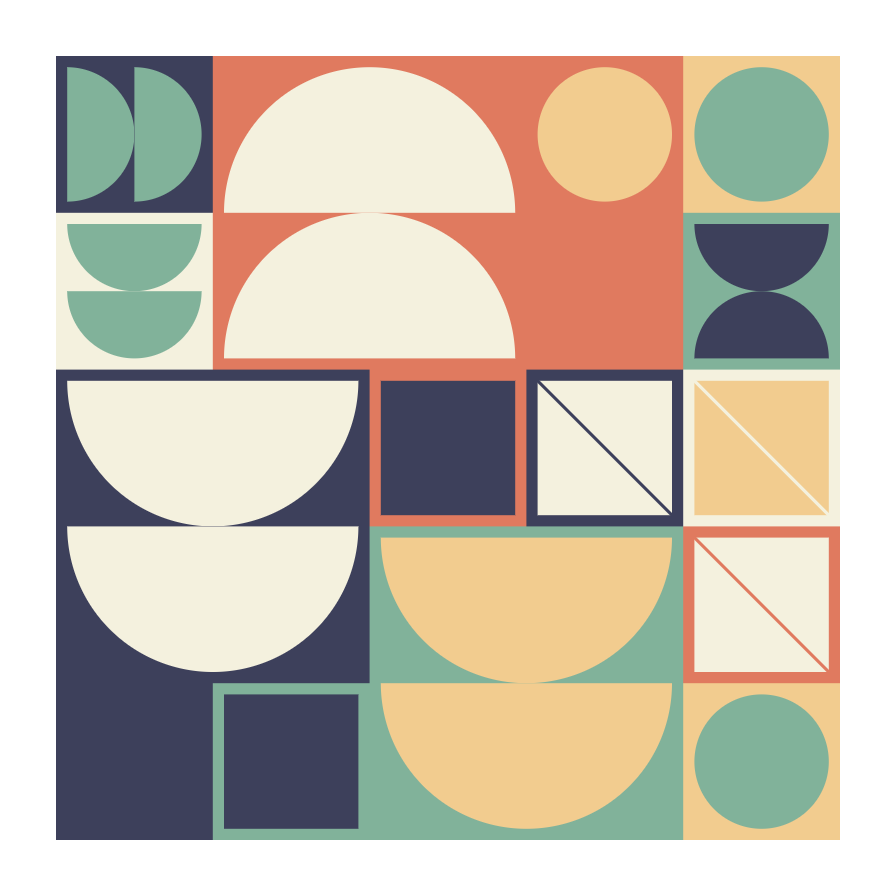
Reproduce this background procedurally as a three.js fragment shader.

```glsl
// Geometric mosaic: a five by five grid of flat coloured tiles on white paper.
// Each tile blends a ground and an ink colour through a mask built from
// distance functions; tile coverages sum to one, so no seams show.

varying vec2 vUv;

const vec3 PAPER = vec3(1.0);
const vec3 CREAM = vec3(0.957, 0.945, 0.871);
const vec3 CORAL = vec3(0.878, 0.478, 0.373);
const vec3 NAVY  = vec3(0.239, 0.251, 0.357);
const vec3 GREEN = vec3(0.506, 0.698, 0.604);
const vec3 SAND  = vec3(0.949, 0.800, 0.561);

const float MARGIN = 0.0625;        // paper border, in canvas units
const float CELL = 0.175;           // grid cell, in canvas units
const float INSET = 1.0 / 14.0;     // gap from tile edge to shape, in cells
const float LINE_HALF_WIDTH = 0.01; // diagonal stroke, in cells

const vec2 UP = vec2(0.0, 1.0);
const vec2 DOWN = vec2(0.0, -1.0);
const vec2 RIGHT = vec2(1.0, 0.0);

// Smooth coverage of a signed distance; aa is one pixel in cell units
float cover(float dist, float aa) {
  return clamp(0.5 - dist / aa, 0.0, 1.0);
}

float shapeRadius(float size) {
  return 0.5 * size - INSET;
}

// Masks: q is measured from the tile centre
float disc(vec2 q, float aa) {
  return cover(length(q) - shapeRadius(1.0), aa);
}

float square(vec2 q, float aa) {
  return cover(max(abs(q.x), abs(q.y)) - shapeRadius(1.0), aa);
}

float slashedSquare(vec2 q, float aa) {
  float diagonal = abs(q.x + q.y) * 0.70711 - LINE_HALF_WIDTH;
  return square(q, aa) * (1.0 - cover(diagonal, aa));
}

float halfDisc(vec2 q, float radius, vec2 facing, float aa) {
  return cover(max(length(q) - radius, -dot(q, facing)), aa);
}

// Two half discs stacked along the direction they face
float halfPair(vec2 q, float size, vec2 facing, float aa) {
  float radius = shapeRadius(size);
  float mask = 0.0;
  for (int i = 0; i < 2; i++) {
    vec2 centre = -facing * radius * float(i);
    mask = max(mask, halfDisc(q - centre, radius, facing, aa));
  }
  return mask;
}

// Two half discs meeting at their round sides
float hourglass(vec2 q, float aa) {
  float radius = shapeRadius(1.0);
  return halfDisc(vec2(q.x, abs(q.y) - radius), radius, DOWN, aa);
}

// Contribution of one square tile on top of the paper colour
vec3 tile(vec2 q, float size, vec3 ground, vec3 ink, float mask, float aa) {
  vec2 low = clamp((q + 0.5 * size) / aa + 0.5, 0.0, 1.0);
  vec2 high = clamp((q - 0.5 * size) / aa + 0.5, 0.0, 1.0);
  vec2 inside = low - high;
  return inside.x * inside.y * (mix(ground, ink, mask) - PAPER);
}

void main() {
  vec2 p = (vUv - MARGIN) / CELL;
  float aa = max(fwidth(p.x), 0.00001);
  vec3 color = PAPER;
  vec2 q;

  // Large tiles, two cells wide
  q = p - vec2(2.0, 4.0);
  color += tile(q, 2.0, CORAL, CREAM, halfPair(q, 2.0, UP, aa), aa);
  q = p - vec2(1.0, 2.0);
  color += tile(q, 2.0, NAVY, CREAM, halfPair(q, 2.0, DOWN, aa), aa);
  q = p - vec2(3.0, 1.0);
  color += tile(q, 2.0, GREEN, SAND, halfPair(q, 2.0, DOWN, aa), aa);

  // Left column
  q = p - vec2(0.5, 4.5);
  color += tile(q, 1.0, NAVY, GREEN, halfPair(q, 1.0, RIGHT, aa), aa);
  q = p - vec2(0.5, 3.5);
  color += tile(q, 1.0, CREAM, GREEN, halfPair(q, 1.0, DOWN, aa), aa);
  color += tile(p - 0.5, 1.0, NAVY, NAVY, 0.0, aa);

  // Inner single tiles
  q = p - vec2(1.5, 0.5);
  color += tile(q, 1.0, GREEN, NAVY, square(q, aa), aa);
  q = p - vec2(2.5, 2.5);
  color += tile(q, 1.0, CORAL, NAVY, square(q, aa), aa);
  q = p - vec2(3.5, 2.5);
  color += tile(q, 1.0, NAVY, CREAM, slashedSquare(q, aa), aa);
  q = p - vec2(3.5, 4.5);
  color += tile(q, 1.0, CORAL, SAND, disc(q, aa), aa);
  color += tile(p - 3.5, 1.0, CORAL, CORAL, 0.0, aa);

  // Right column, stepping down from the top
  q = p - vec2(4.5, 4.5);
  color += tile(q, 1.0, SAND, GREEN, disc(q, aa), aa);
  color += tile(q + UP, 1.0, GREEN, NAVY, hourglass(q + UP, aa), aa);
  color += tile(q + 2.0 * UP, 1.0, CREAM, SAND, slashedSquare(q + 2.0 * UP, aa), aa);
  color += tile(q + 3.0 * UP, 1.0, CORAL, CREAM, slashedSquare(q + 3.0 * UP, aa), aa);
  color += tile(q + 4.0 * UP, 1.0, SAND, GREEN, disc(q + 4.0 * UP, aa), aa);

  gl_FragColor = vec4(color, 1.0);
}
```
